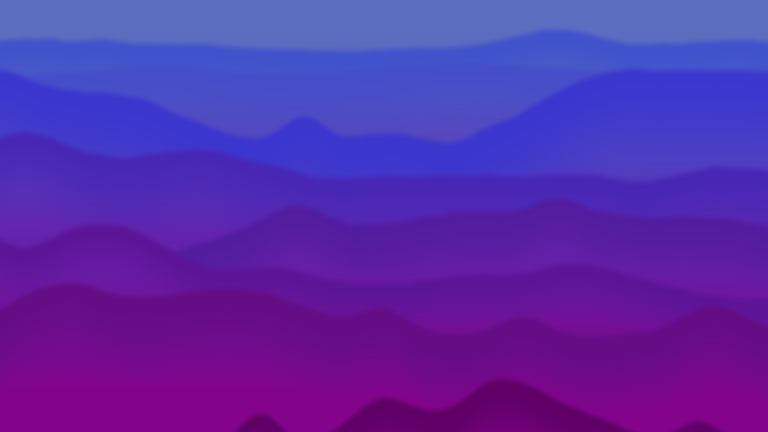
Write a WebGL 1 fragment shader that draws this background.

```glsl
precision highp float;
// Misty mountain ranges receding from a violet foreground to a pale blue sky.
// Each ridge is a height curve of soft bumps, painted far to near, dark along
// its crest and dissolving downwards into a vertical haze gradient.
uniform vec2 u_resolution;

#define EDGE_SOFTNESS 0.012
#define HAZE_AMOUNT 0.88
#define ROUGHNESS 0.010
#define ROUGH_SCALE 22.0

float hash(float n) {
  return fract(sin(n * 127.1) * 43758.5453);
}

float noise(float x) {
  float cell = floor(x);
  float t = fract(x);
  return mix(hash(cell), hash(cell + 1.0), t * t * (3.0 - 2.0 * t));
}

// Small irregularities along a crest, centred on zero
float rough(float x, float seed) {
  float sum = 0.0;
  float gain = 0.6;
  float scale = ROUGH_SCALE;
  for (int i = 0; i < 3; i++) {
    sum += gain * (noise(x * scale + seed * 17.0) - 0.5);
    gain *= 0.5;
    scale *= 2.0;
  }
  return ROUGHNESS * sum;
}

// Bell-shaped hill
float peak(float x, float centre, float width) {
  float t = (x - centre) / width;
  return exp(-t * t);
}

// Air colour by height
vec3 hazeColor(float y) {
  vec3 c = mix(vec3(0.53, 0.01, 0.55), vec3(0.47, 0.05, 0.58), smoothstep(0.05, 0.24, y));
  c = mix(c, vec3(0.41, 0.13, 0.67), smoothstep(0.20, 0.44, y));
  c = mix(c, vec3(0.34, 0.28, 0.74), smoothstep(0.42, 0.69, y));
  return mix(c, vec3(0.36, 0.43, 0.75), smoothstep(0.68, 0.94, y));
}

// Paint one range over the scene
void addRidge(inout vec3 color, vec2 p, float crest, vec3 tint, float depth, float seed) {
  float below = crest + rough(p.x, seed) - p.y;
  float mist = HAZE_AMOUNT * smoothstep(0.0, depth, below);
  vec3 body = mix(tint, hazeColor(p.y), mist);
  color = mix(color, body, smoothstep(-EDGE_SOFTNESS, EDGE_SOFTNESS, below));
}

void main() {
  vec2 p = gl_FragCoord.xy / u_resolution;
  float x = p.x;
  vec3 color = hazeColor(p.y);
  float crest;

  // Distant blue ranges
  crest = 0.894 + 0.037 * peak(x, 0.72, 0.07) - 0.014 * peak(x, 0.45, 0.12)
    + 0.015 * peak(x, 0.05, 0.15) + 0.012 * peak(x, 0.95, 0.08);
  addRidge(color, p, crest, vec3(0.25, 0.32, 0.80), 0.18, 1.0);

  crest = 0.825 + 0.02 * peak(x, 0.20, 0.10) + 0.025 * peak(x, 0.62, 0.15);
  addRidge(color, p, crest, vec3(0.27, 0.30, 0.79), 0.17, 2.0);

  // Broad blue massif on the right, falling slope on the left
  crest = 0.676 + 0.16 * smoothstep(0.57, 0.82, x) + 0.13 * (1.0 - smoothstep(0.0, 0.36, x))
    + 0.03 * peak(x, 0.0, 0.04) + 0.03 * peak(x, 0.19, 0.08)
    + 0.05 * peak(x, 0.395, 0.035) + 0.012 * peak(x, 0.50, 0.06) - 0.01 * peak(x, 0.58, 0.03);
  addRidge(color, p, crest, vec3(0.23, 0.21, 0.81), 0.32, 3.0);

  // Indigo middle ranges
  crest = 0.593 + 0.095 * peak(x, 0.03, 0.09) + 0.06 * peak(x, 0.25, 0.11)
    - 0.008 * peak(x, 0.43, 0.05) - 0.015 * peak(x, 0.85, 0.05) + 0.022 * peak(x, 0.95, 0.07);
  addRidge(color, p, crest, vec3(0.28, 0.15, 0.71), 0.22, 4.0);

  crest = 0.472 - 0.08 * (1.0 - smoothstep(0.15, 0.35, x))
    + 0.05 * peak(x, 0.39, 0.05) + 0.035 * peak(x, 0.61, 0.09)
    + 0.038 * peak(x, 0.725, 0.04) + 0.03 * peak(x, 0.78, 0.10) + 0.022 * peak(x, 0.92, 0.06);
  addRidge(color, p, crest, vec3(0.32, 0.11, 0.62), 0.17, 5.0);

  // Purple near ranges
  crest = 0.343 - 0.04 * smoothstep(0.82, 1.0, x)
    + 0.07 * peak(x, -0.02, 0.04) + 0.14 * peak(x, 0.13, 0.12) + 0.035 * peak(x, 0.36, 0.06)
    + 0.02 * peak(x, 0.62, 0.08) + 0.045 * peak(x, 0.755, 0.07);
  addRidge(color, p, crest, vec3(0.36, 0.08, 0.59), 0.14, 6.0);

  crest = 0.222 + 0.115 * peak(x, 0.08, 0.10) + 0.11 * peak(x, 0.30, 0.13)
    + 0.052 * peak(x, 0.50, 0.045) + 0.042 * peak(x, 0.68, 0.045) + 0.07 * peak(x, 0.93, 0.06);
  addRidge(color, p, crest, vec3(0.39, 0.05, 0.52), 0.21, 7.0);

  // Dark foreground summit
  crest = -0.03 + 0.07 * peak(x, 0.34, 0.035) + 0.10 * peak(x, 0.50, 0.06)
    + 0.15 * peak(x, 0.66, 0.09) + 0.04 * peak(x, 0.78, 0.06) + 0.05 * peak(x, 0.91, 0.04);
  addRidge(color, p, crest, vec3(0.37, 0.0, 0.40), 0.22, 8.0);

  gl_FragColor = vec4(color, 1.0);
}
```
